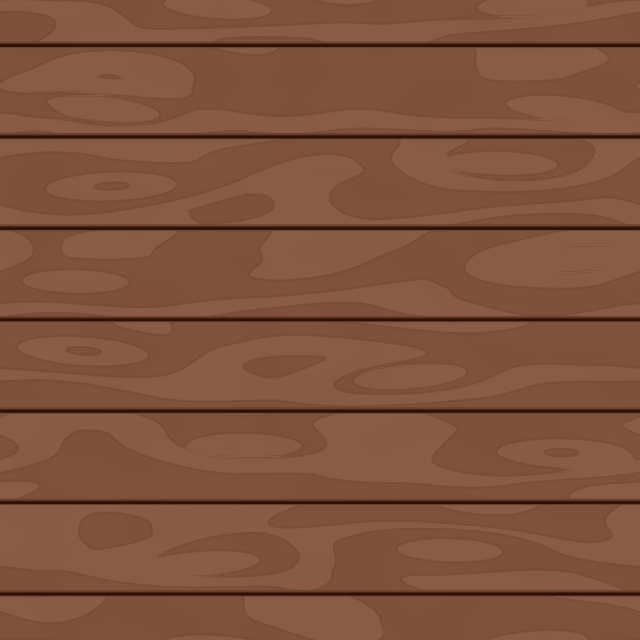
Reproduce this texture procedurally as a Shadertoy shader.

```glsl
// Horizontal brown wooden planks with two-tone flowing grain, eyes and knots.

const float PLANKS = 7.0;            // planks per canvas height
const float GRAIN_CELLS = 3.0;       // noise cells across, whole so it tiles
const float GRAIN_STRETCH = 1.4;     // noise cells per plank height
const float GRAIN_RISE = 1.2;        // band periods per plank height
const float GRAIN_WAVE = 1.25;       // strength of the bending
const float BAND_BIAS = 0.08;        // above zero widens the dark bands
const float OUTLINE = 0.0013;        // outline half width, canvas units
const int   EYES = 2;                // eyes per plank
const vec2  EYE_RADIUS = vec2(0.18, 0.28);   // canvas width, plank height
const float KNOT_CHANCE = 0.25;      // share of eyes with a dark core
const float SEAM = 0.014;            // seam half width, plank heights
const float LIP = 0.045;             // height of the shaded lip above a seam

const vec3 LIGHT_WOOD = vec3(0.54, 0.36, 0.27);
const vec3 DARK_WOOD  = vec3(0.50, 0.32, 0.23);
const vec3 LINE_WOOD  = vec3(0.455, 0.283, 0.20);
const vec3 LIP_TOP    = vec3(0.42, 0.26, 0.18);
const vec3 LIP_BASE   = vec3(0.24, 0.12, 0.06);
const vec3 SEAM_DARK  = vec3(0.17, 0.065, 0.025);

const float TAU = 6.28319;

float hash(vec2 p) {
    vec3 q = fract(p.xyx * 0.1031);
    q += dot(q, q.yzx + 33.33);
    return fract((q.x + q.y) * q.z);
}

// Gradient noise that wraps horizontally after "period" cells
float cornerSlope(vec2 cell, vec2 offset, float period) {
    cell.x = mod(cell.x, period);
    float angle = TAU * hash(cell + 7.0);
    return dot(vec2(cos(angle), sin(angle)), offset);
}

float noise(vec2 p, float period) {
    vec2 i = floor(p), f = p - i;
    vec2 u = f * f * f * (f * (f * 6.0 - 15.0) + 10.0);
    vec2 e = vec2(1.0, 0.0);
    float low  = mix(cornerSlope(i, f, period), cornerSlope(i + e.xy, f - e.xy, period), u.x);
    float high = mix(cornerSlope(i + e.yx, f - e.yx, period), cornerSlope(i + e.xx, f - e.xx, period), u.x);
    return mix(low, high, u.y);
}

// Phase of the long wavy bands; p is (canvas x, height within plank)
float flow(vec2 p, float plank) {
    vec2 q = vec2(p.x * GRAIN_CELLS, p.y * GRAIN_STRETCH + plank * 13.0);
    float bend = noise(q, GRAIN_CELLS);
    float detail = noise(q * 2.0 + 40.0, GRAIN_CELLS * 2.0);
    return GRAIN_RISE * p.y + GRAIN_WAVE * bend + 0.18 * detail + hash(vec2(plank, 3.0));
}

// Bands with closed rings blended in around each eye
float grainPhase(vec2 p, float plank) {
    float phase = flow(p, plank);
    for (int i = 0; i < EYES; i++) {
        vec2 key = vec2(plank * 5.0 + 2.0, float(i) * 9.0 + 1.0);
        vec2 center = vec2((float(i) + 0.2 + 0.6 * hash(key)) / float(EYES),
                           0.25 + 0.5 * hash(key + 20.0));
        vec2 d = p - center;
        d.x = fract(d.x + 0.5) - 0.5;
        d.y += (hash(key + 30.0) - 0.5) * 1.6 * d.x;
        float r = length(d / EYE_RADIUS);
        float knot = step(1.0 - KNOT_CHANCE, hash(key + 50.0));
        float rings = mix(0.5 * r, 1.1 * r - 0.4, knot);
        float weight = 1.0 - smoothstep(0.4, 1.3, r);
        phase = mix(phase, round(flow(center, plank)) + rings, weight);
    }
    return phase;
}

void mainImage(out vec4 fragColor, in vec2 fragCoord) {
    vec2 uv = fragCoord / iResolution.xy;
    float pixel = 1.0 / iResolution.y;

    // Plank number and position; the half planks at top and bottom are one
    float row = uv.y * PLANKS + 0.5;
    float plank = mod(floor(row), PLANKS);
    float height = fract(row);

    // Two-tone grain with a thin darker outline
    float tone = cos(TAU * grainPhase(vec2(uv.x, height), plank)) - BAND_BIAS;
    float slope = length(vec2(dFdx(tone), dFdy(tone))) / pixel;
    float edge = tone / max(slope, 1.0);
    vec3 color = mix(DARK_WOOD, LIGHT_WOOD, smoothstep(-pixel, pixel, edge));
    float line = 1.0 - smoothstep(OUTLINE - 0.5 * pixel, OUTLINE + pixel, abs(edge));
    color = mix(color, LINE_WOOD, 0.6 * line);

    // Faint mottling
    color += 0.008 * noise(vec2(uv.x * 8.0, row * 2.0), 8.0);

    // Seam: shaded lip above, soft falloff below, dark groove between
    float d = height - round(height);
    float aa = 0.6 * pixel * PLANKS;
    vec3 lip = mix(LIP_BASE, LIP_TOP, smoothstep(SEAM, 0.75 * LIP, d));
    float lipMask = step(0.0, d) * (1.0 - smoothstep(LIP - aa, LIP + aa, d));
    color = mix(color, lip, lipMask);
    float below = step(d, 0.0) * (1.0 - smoothstep(SEAM, 2.5 * SEAM, -d));
    color = mix(color, LIP_TOP, below);
    color = mix(color, SEAM_DARK, 1.0 - smoothstep(SEAM - aa, SEAM + aa, abs(d)));

    fragColor = vec4(color, 1.0);
}
```
